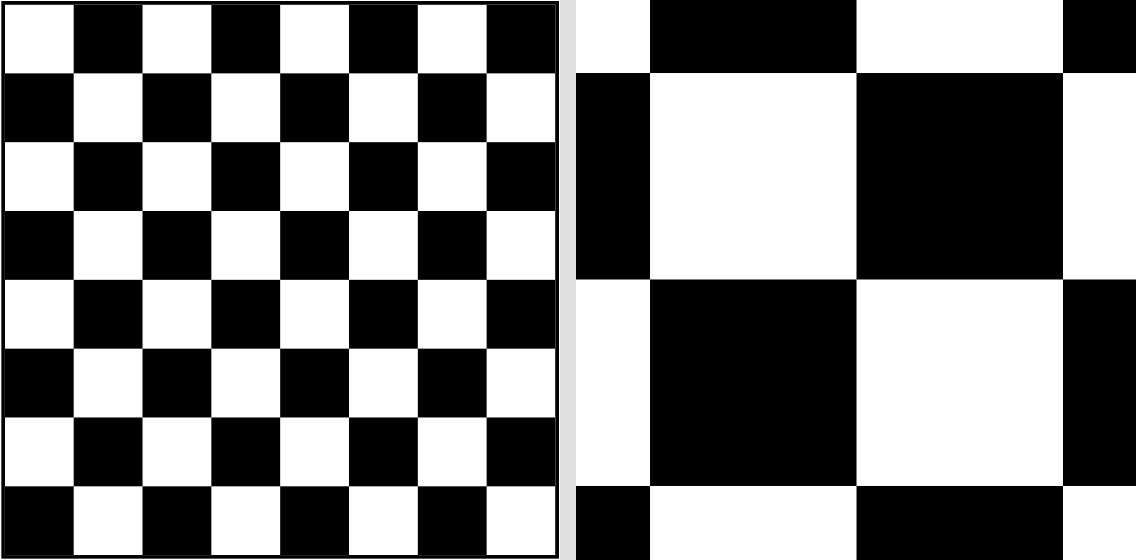
Left: the whole. Right: its middle third, enlarged.
A WebGL 1 fragment shader for this pattern:

```glsl
precision highp float;

uniform vec2 u_resolution;

const float CELLS = 8.0;
const float CELL_SIZE = 0.1229;
const float FRAME_WIDTH = 0.0063;
const vec2 BOARD_CENTER = vec2(0.5003);
const vec3 BLACK = vec3(0.0);
const vec3 WHITE = vec3(1.0);

// Distance to the nearest cell edge, with a sign that alternates per cell
vec2 alternatingEdge(vec2 cell) {
  return abs(mod(cell - 0.5, 2.0) - 1.0) - 0.5;
}

// 0 on squares of even parity, 1 on odd, blended over one pixel
float checker(vec2 cell, float pixel) {
  vec2 side = clamp(2.0 * alternatingEdge(cell) / pixel, -1.0, 1.0);
  return 0.5 - 0.5 * side.x * side.y;
}

// Coverage of a centered square
float squareMask(vec2 p, float halfSize, float pixel) {
  vec2 cover = clamp((halfSize - abs(p)) / pixel + 0.5, 0.0, 1.0);
  return cover.x * cover.y;
}

void main() {
  float canvas = min(u_resolution.x, u_resolution.y);
  float pixel = 1.0 / canvas;
  vec2 uv = (gl_FragCoord.xy - 0.5 * u_resolution) / canvas + 0.5;
  vec2 p = uv - BOARD_CENTER;

  float boardHalf = 0.5 * CELLS * CELL_SIZE;
  vec2 cell = (p + boardHalf) / CELL_SIZE;

  // White margin, black frame, then the white squares
  float frame = squareMask(p, boardHalf + FRAME_WIDTH, pixel);
  float board = squareMask(p, boardHalf, pixel);
  float squares = checker(cell, pixel / CELL_SIZE) * board;

  vec3 color = mix(WHITE, BLACK, frame);
  color = mix(color, WHITE, squares);
  gl_FragColor = vec4(color, 1.0);
}
```
